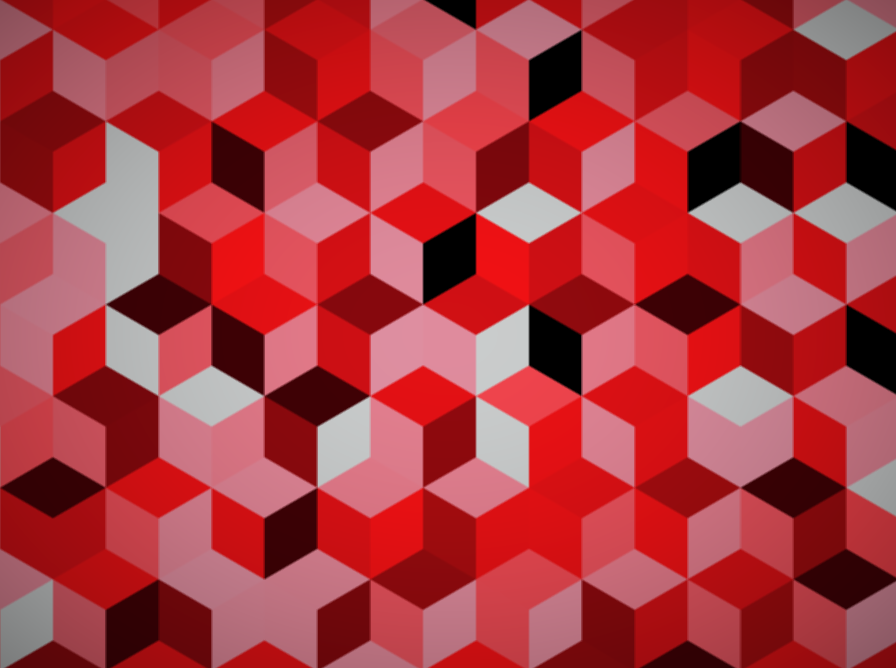
This pattern is drawn by a WebGL 1 fragment shader. Its source:

```glsl
precision highp float;

uniform vec2 u_resolution;

const float CUBES_ACROSS = 8.47;
const vec2 LATTICE_ORIGIN = vec2(0.265, -0.01);
const float ROOT3 = 1.7320508;
const int SAMPLES = 4;
const float FOOTPRINT = 0.003; // softness of the edges, in canvas widths

float hash(vec3 seed) {
    vec3 s = fract(seed * vec3(0.1031, 0.1137, 0.0973));
    s += dot(s, s.yzx + 33.33);
    return fract((s.x + s.y) * s.z);
}

// Centre of the nearest hexagon in a lattice of unit-wide cubes
vec2 nearestCube(vec2 p) {
    vec2 period = vec2(1.0, ROOT3);
    vec2 even = floor(p / period + 0.5) * period;
    vec2 odd = (floor(p / period) + 0.5) * period;
    vec2 toEven = p - even;
    vec2 toOdd = p - odd;
    return dot(toEven, toEven) < dot(toOdd, toOdd) ? even : odd;
}

// Skewed integer coordinates of a cube: column, row
vec2 cubeIndex(vec2 centre) {
    float row = floor(centre.y * 2.0 / ROOT3 + 0.5);
    return vec2(floor(centre.x - 0.5 * row + 0.5), row);
}

// 0 = top, 1 = left, 2 = right
float cubeFace(vec2 q) {
    if (q.y > abs(q.x) / ROOT3) return 0.0;
    return q.x < 0.0 ? 1.0 : 2.0;
}

// Paint classes take up shares of the 0..1 range; tint varies within each
vec3 facePaint(float pick, float tint, float face) {
    vec3 red = mix(vec3(0.80, 0.06, 0.08), vec3(0.98, 0.07, 0.08), tint);
    vec3 pink = mix(vec3(0.90, 0.47, 0.53), vec3(0.87, 0.56, 0.63), tint);
    vec3 salmon = mix(vec3(0.95, 0.25, 0.28), vec3(0.89, 0.38, 0.43), tint);
    vec3 crimson = mix(vec3(0.50, 0.03, 0.05), vec3(0.67, 0.05, 0.06), tint);
    vec3 maroon = vec3(0.25, 0.005, 0.02);
    vec3 black = face < 0.5 ? maroon : maroon * step(0.65, tint);
    vec3 white = vec3(0.79, 0.80, 0.80);

    if (pick < 0.30) return red;
    if (pick < 0.50) return pink;
    if (pick < 0.59) return black;
    if (pick < 0.78) return salmon;
    if (pick < 0.86) return white;
    return crimson;
}

vec3 cubePattern(vec2 p) {
    vec2 centre = nearestCube(p);
    vec2 index = cubeIndex(centre);
    float face = cubeFace(p - centre);

    // Faces sharing an edge draw from different bands of the paint range
    float band = mod(face + index.y - index.x, 3.0);
    vec3 seed = vec3(index + 57.0, face * 7.0 + 3.0);
    float pick = fract((band + 2.0 * hash(seed)) / 3.0);
    float tint = hash(seed + vec3(19.0, 41.0, 11.0));
    return facePaint(pick, tint, face);
}

float vignette(vec2 uv, float strength) {
    vec2 d = uv - 0.5;
    return 1.0 - strength * dot(d, d);
}

void main() {
    vec2 canvas = (gl_FragCoord.xy - 0.5 * u_resolution) / u_resolution.x;
    float spread = max(FOOTPRINT, 1.0 / u_resolution.x);

    // Average a small grid of samples to soften the edges
    vec3 colour = vec3(0.0);
    for (int y = 0; y < SAMPLES; y++) {
        for (int x = 0; x < SAMPLES; x++) {
            vec2 offset = (vec2(float(x), float(y)) + 0.5) / float(SAMPLES) - 0.5;
            vec2 p = (canvas + offset * spread) * CUBES_ACROSS;
            colour += cubePattern(p - LATTICE_ORIGIN);
        }
    }
    colour /= float(SAMPLES * SAMPLES);

    colour *= vignette(gl_FragCoord.xy / u_resolution, 0.8);
    gl_FragColor = vec4(colour, 1.0);
}
```
